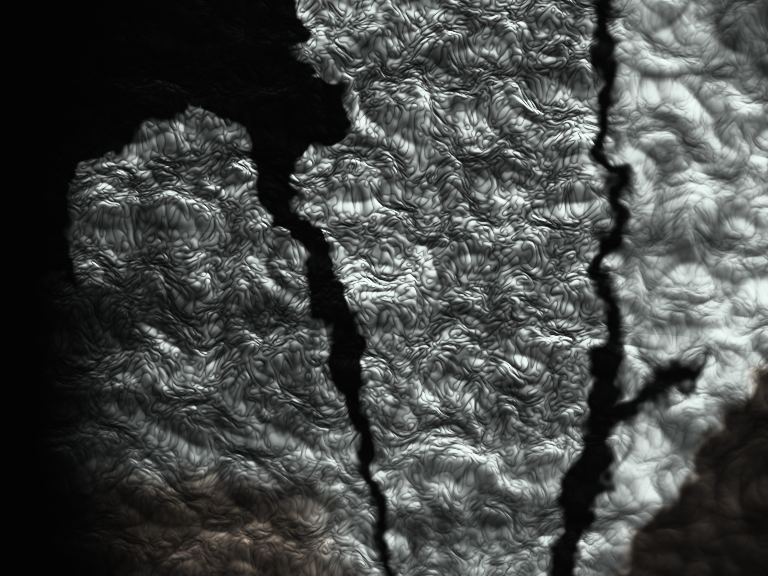
Reproduce this texture procedurally as a WebGL 1 fragment shader.

```glsl
precision highp float;
// Weathered grey bark: crumpled plates split by deep black cracks, lit from above.
uniform vec2 u_resolution;

#define EXPOSURE 0.46
#define CONTRAST 0.38
#define WRINKLE_SCALE 11.0
#define CREASE_DEPTH 0.27
#define FOLD_WARP 0.30
#define EDGE_RAGGED 0.036
#define EDGE_SOFT 0.007
#define BARK_TINT vec3(0.955, 1.0, 0.985)
#define BROWN_TINT vec3(1.08, 0.97, 0.86)
#define VOID_COLOR vec3(0.012, 0.012, 0.013)

vec2 hashGradient(vec2 cell) {
  float a = 6.2832 * fract(sin(dot(cell, vec2(127.1, 311.7))) * 43758.55);
  return vec2(cos(a), sin(a));
}

float gradientNoise(vec2 p) {
  vec2 i = floor(p), f = p - i;
  vec2 u = f * f * f * (f * (f * 6.0 - 15.0) + 10.0);
  float a = dot(hashGradient(i), f);
  float b = dot(hashGradient(i + vec2(1, 0)), f - vec2(1, 0));
  float c = dot(hashGradient(i + vec2(0, 1)), f - vec2(0, 1));
  float d = dot(hashGradient(i + vec2(1, 1)), f - vec2(1, 1));
  return mix(mix(a, b, u.x), mix(c, d, u.x), u.y);
}

vec2 noisePair(vec2 p) {
  return vec2(gradientNoise(p), gradientNoise(p + vec2(37.2, 17.9)));
}

float falling(float from, float to, float x) {
  return 1.0 - smoothstep(from, to, x);
}

float band(float lo, float hi, float x) {
  return smoothstep(lo - 0.02, lo + 0.02, x) * falling(hi - 0.02, hi + 0.02, x);
}

// Folded height in x, crease visibility in y; blur fades the finer folds.
vec2 relief(vec2 p, float blur) {
  float height = 0.0, crease = 1.0, freq = WRINKLE_SCALE;
  vec2 q = p * vec2(0.95, 1.05);
  for (int i = 0; i < 4; i++) {
    float weight = exp(-blur * float(i));
    float n = gradientNoise(q * freq);
    height += weight * sqrt(n * n + 0.006) / freq;
    crease *= mix(1.0, smoothstep(0.0, 0.15, abs(n)), CREASE_DEPTH * weight);
    q = mat2(0.8, 0.6, -0.6, 0.8) * q + FOLD_WARP * vec2(n, -n) / freq + 3.7;
    freq *= 1.9;
  }
  return vec2(height, crease);
}

// Signed depth into the gaps between plates; positive is empty.
float gapDepth(vec2 p) {
  float x = p.x, y = p.y;
  float leftSide = 0.672 - 0.26 * y - 0.05 * smoothstep(0.56, 0.61, y);
  float rightSide = 0.690 - 0.185 * y - 0.045 * band(0.6, 0.73, y) + 0.06 * band(0.76, 0.88, y);
  float gap = min(x - leftSide, rightSide - x);

  float middle = 1.05 + 0.022 * band(0.57, 0.72, y) - 0.08 * falling(0.0, 0.3, y);
  gap = max(gap, 0.014 + 0.015 * falling(0.28, 0.48, y) - abs(x - middle));

  float peak = 0.83 - max(0.53 * (0.365 - x), x - 0.365);
  gap = max(gap, min(y - peak, rightSide - x));
  gap = max(gap, min(0.125 - x, y - 0.52));

  float slant = 0.27 + 0.53 * (x - 1.05);
  return max(gap, min(0.018 - 0.88 * abs(y - slant), min(x - 1.03, 1.21 - x)));
}

// Broad light: dim on the left, brighter to the right and on the shelves.
float lightField(vec2 p) {
  float light = 0.68 + 0.24 * smoothstep(0.45, 0.65, p.x) + 0.36 * smoothstep(1.03, 1.12, p.x);
  vec2 shelf = (p - vec2(0.71, 0.54)) / vec2(0.16, 0.055);
  vec2 upper = (p - vec2(0.93, 0.76)) / vec2(0.09, 0.07);
  light += 0.5 * exp(-dot(shelf, shelf)) + 0.3 * exp(-dot(upper, upper));
  vec2 recess = (p - vec2(0.22, 0.46)) / vec2(0.14, 0.05);
  light *= 1.0 - 0.6 * exp(-dot(recess, recess));
  light *= 1.0 + 0.6 * gradientNoise(p * vec2(4.0, 7.0) + 5.3)
               + 0.6 * gradientNoise(p * vec2(13.0, 16.0) + 9.1);
  float ledge = fract((p.y + 0.06 * gradientNoise(p * 6.0)) * 6.5 + 0.25 * p.x);
  light *= 0.8 + 0.38 * smoothstep(0.0, 0.15, ledge) * falling(0.45, 1.0, ledge) + 0.1 * ledge;
  float fromLeft = smoothstep(0.05, 0.31 - 0.12 * band(0.52, 0.75, p.y), p.x);
  vec2 lens = (p - vec2(0.78, 0.52)) / vec2(0.85, 0.78);
  return light * fromLeft * falling(0.42, 1.12, dot(lens, lens));
}

void main() {
  vec2 p = gl_FragCoord.xy / u_resolution.y;
  p.x *= 1.33333 * u_resolution.y / u_resolution.x;
  vec2 jitter = noisePair(p * 9.0) + 0.55 * noisePair(p * 25.0) + 0.28 * noisePair(p * 58.0);
  vec2 ragged = p + EDGE_RAGGED * jitter;
  float blur = 0.5 * smoothstep(0.98, 1.12, p.x) + 0.25 * falling(0.1, 0.4, p.y);

  // Relief lighting from finite differences.
  float stepSize = 0.0026;
  vec2 here = relief(p, blur);
  vec2 slope = vec2(relief(p + vec2(stepSize, 0.0), blur).x,
                    relief(p + vec2(0.0, stepSize), blur).x) - here.x;
  float facing = dot(slope / stepSize, vec2(-0.45, -0.9));
  float tone = EXPOSURE * lightField(p) * here.y * exp(CONTRAST * facing);

  // Bare brown wood at the lower left and lower right.
  float leftWood = falling(0.12, 0.19, ragged.y) * falling(0.54, 0.66, ragged.x + 0.5 * ragged.y);
  float cornerDepth = min(ragged.x - 1.07 - 0.68 * ragged.y, 0.36 - ragged.y);
  float cornerWood = smoothstep(-0.02, 0.018, cornerDepth);
  tone *= (1.0 - 0.45 * leftWood) * (1.0 - 0.82 * cornerWood);
  vec3 tint = mix(BARK_TINT, BROWN_TINT, max(leftWood, cornerWood));

  // Plate borders: a thin pale rim, then the black gap.
  float gap = gapDepth(ragged);
  float soft = EDGE_SOFT * (1.0 + 1.6 * blur);
  tone *= 1.0 + 0.3 * band(-0.025, -0.012, gap);
  float solid = falling(-soft, soft, gap);
  tone = mix(0.04 * tone, tone, solid);
  tone = tone < 0.7 ? tone : 0.7 + 0.3 * (1.0 - exp((0.7 - tone) / 0.3));
  gl_FragColor = vec4(VOID_COLOR + tint * tone * 0.98, 1.0);
}
```
